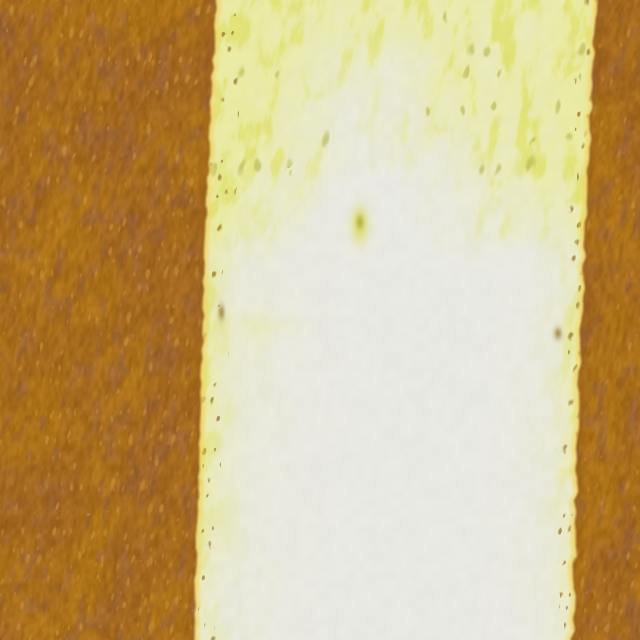
Give the GLSL for this texture, as a Shadertoy shader.

```glsl
const vec3 PAPER = vec3(0.912, 0.912, 0.888);
const vec3 PALE_YELLOW = vec3(0.915, 0.918, 0.64);
const vec3 ACID_YELLOW = vec3(0.86, 0.87, 0.36);
const vec3 OLIVE = vec3(0.66, 0.66, 0.20);
const vec3 RIM_GOLD = vec3(0.95, 0.83, 0.40);
const vec3 RUST = vec3(0.55, 0.33, 0.12);
const vec3 BROWN = vec3(0.635, 0.405, 0.125);
const vec3 OCHRE = vec3(0.69, 0.46, 0.08);
const vec3 MAUVE = vec3(0.60, 0.39, 0.24);
const vec3 FLECK = vec3(0.80, 0.57, 0.24);
const vec2 LONE_SPOT = vec2(0.5625, 0.648);
const vec2 FAINT_SMEAR = vec2(0.415, 0.49);
const float SLANT = 0.16;
const float EDGE_ROUGHNESS = 0.007;
const float EDGE_SOFTNESS = 0.0035;

float hash(vec2 p) {
    vec3 q = fract(vec3(p.xyx) * 0.1031);
    q += dot(q, q.yzx + 33.33);
    return fract((q.x + q.y) * q.z);
}

float noise(vec2 p) {
    vec2 i = floor(p), f = fract(p);
    f = f * f * (3.0 - 2.0 * f);
    return mix(mix(hash(i), hash(i + vec2(1, 0)), f.x),
               mix(hash(i + vec2(0, 1)), hash(i + vec2(1, 1)), f.x), f.y);
}

float fbm(vec2 p) {
    float sum = 0.0, gain = 0.5;
    for (int i = 0; i < 4; i++) {
        sum += gain * noise(p);
        p = mat2(1.6, 1.2, -1.2, 1.6) * p + 7.3;
        gain *= 0.5;
    }
    return sum / 0.9375;
}

// One ragged spot per grid cell, present with the given probability
float specks(vec2 p, vec2 cells, float density) {
    vec2 g = p * cells, id = floor(g);
    vec2 centre = 0.35 + 0.3 * vec2(hash(id + 11.0), hash(id + 47.0));
    float radius = mix(0.16, 0.34, hash(id + 83.0));
    float d = length(fract(g) - centre) + 0.22 * (noise(g * 4.0) - 0.5);
    return smoothstep(radius, radius * 0.2, d) * step(hash(id + 5.0), density);
}

float softSpot(vec2 p, vec2 centre, vec2 size) {
    vec2 d = (p - centre) / size;
    return exp(-dot(d, d));
}

vec3 brownGround(vec2 uv, vec2 q) {
    float rightSide = smoothstep(0.5, 0.8, uv.x);
    float patches = fbm(q * vec2(16.0, 9.0) + 3.0);
    vec3 col = mix(BROWN, OCHRE, smoothstep(0.35, 0.75, patches + 0.12 * rightSide) * 0.75);
    float mauve = noise(q * vec2(75.0, 38.0) + 20.0);
    col = mix(col, MAUVE, smoothstep(0.5, 0.9, mauve) * 0.55);
    // Vertical fibres and light flecks, denser toward the lower left
    float fibre = noise(q * vec2(150.0, 60.0)) * 0.6 + noise(q * vec2(260.0, 130.0)) * 0.4;
    col += (fibre - 0.5) * vec3(0.13, 0.11, 0.07);
    float density = 0.22 + 0.2 * smoothstep(0.35, 0.0, uv.y) - 0.14 * rightSide;
    float fleck = specks(q, vec2(62.0, 27.0), density);
    fleck = max(fleck, 0.7 * specks(q + 0.37, vec2(85.0, 42.0), density * 0.8));
    return mix(col, FLECK, fleck * 0.6);
}

vec3 stainedPaper(vec2 uv, vec2 q, float leftGap, float rightGap) {
    float cloud = fbm(q * vec2(14.0, 9.0));
    float streak = fbm(q * vec2(48.0, 20.0) + 9.0);
    // Stain fading downward, with a clear hollow in the middle
    float front = 0.62 + 0.13 * exp(-pow((uv.x - 0.6) / 0.12, 2.0));
    float top = smoothstep(front - 0.06, front + 0.22, uv.y + 0.22 * (cloud - 0.5));
    top *= 1.0 - 0.5 * softSpot(uv, vec2(0.53, 0.83), vec2(0.07, 0.09));
    float nearest = min(leftGap / 0.042, rightGap / 0.027);
    float sides = exp(-max(nearest, 0.0)) * mix(0.65, 1.1, smoothstep(0.0, 0.5, uv.y));
    float smear = 0.3 * softSpot(uv, FAINT_SMEAR, vec2(0.05, 0.018));
    float stain = top * (0.45 + 0.75 * streak) + sides * (0.4 + 1.1 * cloud) + smear;
    vec3 col = mix(PAPER, PALE_YELLOW, clamp(stain, 0.0, 1.0));
    float acid = top * smoothstep(0.53, 0.75, streak) + sides * smoothstep(0.45, 0.7, streak);
    col = mix(col, ACID_YELLOW, clamp(acid, 0.0, 1.0) * 0.6);
    // Olive spots in the stain
    float rightCluster = softSpot(uv, vec2(0.8, 0.79), vec2(0.12, 0.1));
    float olive = specks(q, vec2(40.0, 21.0), top * (0.1 + 0.4 * rightCluster));
    col = mix(col, ACID_YELLOW, softSpot(uv, LONE_SPOT, vec2(0.014, 0.028)) * 0.8);
    olive = max(olive * 0.65, softSpot(uv, LONE_SPOT + vec2(0.0, 0.005), vec2(0.006, 0.011)));
    col = mix(col, OLIVE, olive * 0.75);
    // Brown crumbs hugging both edges
    float margin = smoothstep(0.05, 0.02, min(leftGap, rightGap * 1.5));
    float crumb = specks(q + 0.19, vec2(66.0, 40.0), 0.42 * margin);
    crumb = max(crumb, softSpot(uv, vec2(0.872, 0.479), vec2(0.006, 0.009)));
    crumb = max(crumb, softSpot(uv, vec2(0.346, 0.512), vec2(0.005, 0.012)));
    col = mix(col, mix(RUST, OLIVE, 0.35), crumb * 0.72);
    return col + (noise(q * vec2(90.0, 70.0)) - 0.5) * 0.014;
}

void mainImage(out vec4 fragColor, in vec2 fragCoord) {
    vec2 uv = fragCoord / iResolution.xy;
    vec2 q = vec2(uv.x - SLANT * uv.y, uv.y);
    // Slightly bent, ragged borders of the pale band
    float ragLeft = noise(vec2(uv.y * 75.0, 2.0)) - 0.5;
    float ragRight = noise(vec2(uv.y * 60.0, 8.0)) - 0.5;
    float left = 0.302 + 0.030 * uv.y + 0.007 * pow(uv.y, 6.0) + EDGE_ROUGHNESS * 0.6 * ragLeft;
    float right = 0.895 + 0.021 * uv.y + 0.015 * uv.y * uv.y + EDGE_ROUGHNESS * ragRight;
    float leftGap = uv.x - left, rightGap = right - uv.x;
    float gap = min(leftGap, rightGap);

    vec3 ground = brownGround(uv, q);
    ground = mix(ground, RUST, 0.5 * exp(-abs(gap) / 0.008));
    vec3 paper = stainedPaper(uv, q, leftGap, rightGap);
    float rim = smoothstep(0.012, 0.002, gap) * (0.45 + 0.45 * noise(q * vec2(30.0, 70.0)));
    paper = mix(paper, RIM_GOLD, rim);
    vec3 col = mix(ground, paper, smoothstep(-EDGE_SOFTNESS, EDGE_SOFTNESS, gap));
    fragColor = vec4(clamp(col, 0.0, 1.0), 1.0);
}
```
